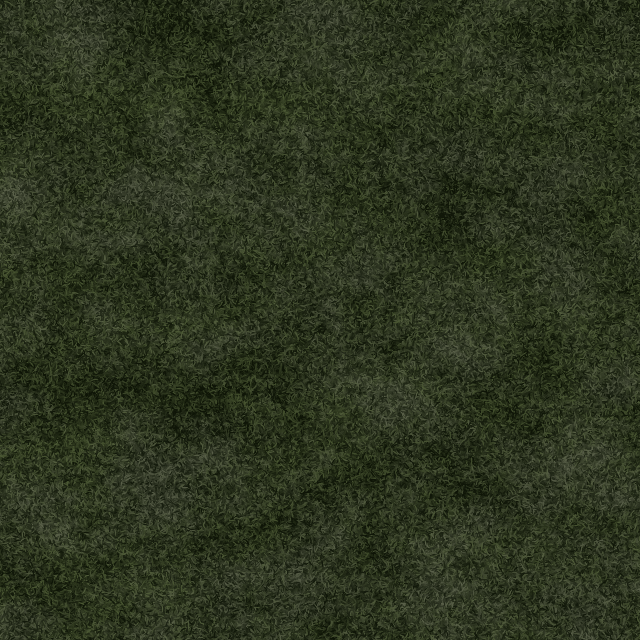
Reproduce this texture procedurally as a WebGL 1 fragment shader.

```glsl
precision highp float;
// Dark, short-cropped lawn seen from above. Layers of tiny curved blades with
// random directions and shades are stacked over noisy soil; broad gradient
// noise then shifts the turf between deep green and dry grey-green patches.

uniform vec2 u_resolution;

const int BLADE_LAYERS = 5;
const float PI = 3.14159;

// Colour ramps of fresh and dry grass, from shade to light.
const vec3 FRESH_DARK = vec3(0.055, 0.08, 0.025);
const vec3 FRESH_LIGHT = vec3(0.28, 0.33, 0.19);
const vec3 DRY_DARK = vec3(0.08, 0.105, 0.05);
const vec3 DRY_LIGHT = vec3(0.325, 0.35, 0.265);

vec4 hash4(vec2 p) {
  vec4 q = fract(p.xyxy * vec4(0.1031, 0.1030, 0.0973, 0.1099));
  q += dot(q, q.wzxy + 33.33);
  return fract((q.xxyz + q.yzzw) * q.zywx);
}

mat2 rotation(float angle) {
  float c = cos(angle);
  float s = sin(angle);
  return mat2(c, -s, s, c);
}

// Gradient noise, centred on zero.
float cornerSlope(vec2 corner, vec2 offset) {
  float angle = 2.0 * PI * hash4(corner).x;
  return dot(vec2(cos(angle), sin(angle)), offset);
}

float gradientNoise(vec2 p) {
  vec2 cell = floor(p);
  vec2 f = p - cell;
  vec2 blend = f * f * f * (f * (f * 6.0 - 15.0) + 10.0);
  vec2 e = vec2(1.0, 0.0);
  float low = mix(cornerSlope(cell, f),
                  cornerSlope(cell + e.xy, f - e.xy), blend.x);
  float high = mix(cornerSlope(cell + e.yx, f - e.yx),
                   cornerSlope(cell + e.xx, f - e.xx), blend.x);
  return mix(low, high, blend.y);
}

// Four octaves, strong in the small clumps as well as the broad patches.
float patches(vec2 p) {
  float sum = 0.0;
  float weight = 1.0;
  for (int i = 0; i < 4; i++) {
    sum += weight * gradientNoise(p);
    p = rotation(0.3) * p * 2.15 + 17.0;
    weight *= 0.75;
  }
  return sum;
}

// Coverage of one curved, tapering blade lying along the x axis.
float bladeMask(vec2 p, float reach, float width, float bend, float soft) {
  float along = min(abs(p.x) / reach, 1.0);
  float beyond = max(abs(p.x) - reach, 0.0);
  float dist = length(vec2(beyond, p.y - bend * (along * along - 0.4)));
  float edge = width * (1.0 - 0.5 * along * along);
  return 1.0 - smoothstep(edge - soft, edge + soft, dist);
}

// Lays one blade per cell over turf, which holds (tone, dryness).
vec2 layBlades(vec2 turf, vec2 p, float seed, float soft) {
  vec2 home = floor(p);
  for (int j = -1; j <= 1; j++) {
    for (int i = -1; i <= 1; i++) {
      vec2 cell = home + vec2(float(i), float(j));
      vec4 place = hash4(cell + seed);
      vec4 look = hash4(cell + seed + 71.3);
      vec2 local = rotation(PI * place.z) * (p - cell - place.xy);
      float reach = mix(0.4, 0.8, look.z);
      float bend = 0.5 * (look.w - 0.5);
      float mask = bladeMask(local, reach, 0.15, bend, soft);
      vec2 blade = vec2(mix(-0.05, 1.05, look.x), look.y);
      turf = mix(turf, blade, mask);
    }
  }
  return turf;
}

void main() {
  vec2 uv = gl_FragCoord.xy / u_resolution.y;

  // Soil and matted roots showing between the blades.
  vec2 turf = vec2(0.33 + 0.5 * gradientNoise(uv * 170.0), 0.4);

  for (int i = 0; i < BLADE_LAYERS; i++) {
    float layer = float(i);
    float cells = 118.0 + 9.0 * layer;
    vec2 p = rotation(0.4 + 1.1 * layer) * uv * cells;
    turf = layBlades(turf, p, 500.0 + 137.0 * layer, 0.6 * cells / u_resolution.y);
  }

  // Broad variation in light and dryness, a little wider than tall.
  vec2 ground = uv * vec2(5.0, 6.5);
  float light = patches(ground + 40.0);
  float drought = patches(ground + 90.0);
  float tone = clamp(turf.x + 0.2 * light + 0.1 * drought, 0.0, 1.1);
  float dry = clamp(0.4 + 0.8 * drought + 0.6 * (turf.y - 0.5), 0.0, 1.0);

  vec3 fresh = mix(FRESH_DARK, FRESH_LIGHT, tone);
  vec3 withered = mix(DRY_DARK, DRY_LIGHT, tone);
  gl_FragColor = vec4(mix(fresh, withered, dry), 1.0);
}
```
